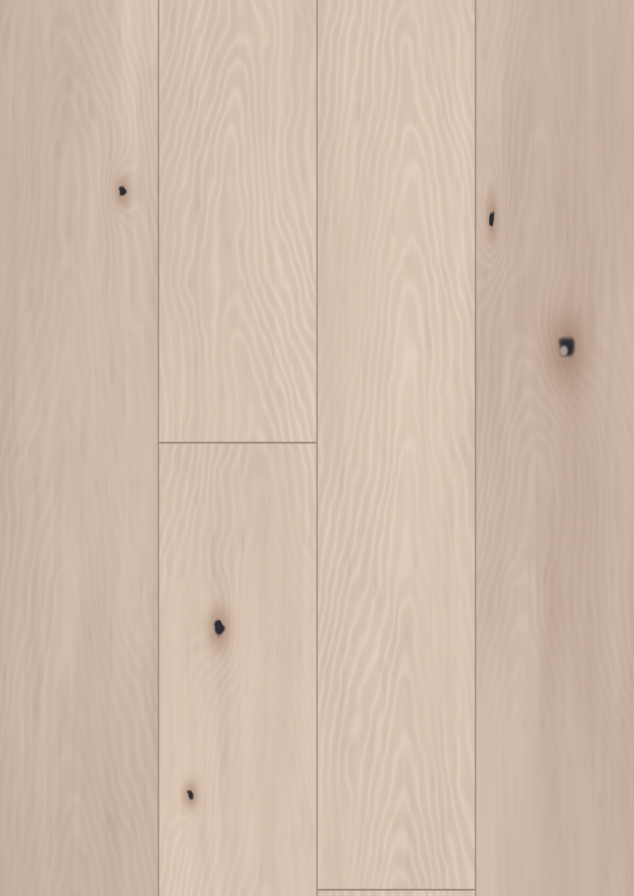
This texture is drawn by a Shadertoy shader. Its source:

```glsl
// Pale oak floor: four upright planks with staggered end joints and a few dark knots.
// Each plank gets its own tone, arched growth rings, streaks and pores from value noise;
// knots are scattered by a wave formula and bend the rings around them.

const float PLANKS = 4.0;
const int KNOTS = 5;
const vec3 DEEP  = vec3(0.73, 0.64, 0.58);
const vec3 LIGHT = vec3(0.872, 0.792, 0.722);
const vec3 SEAM  = vec3(0.52, 0.45, 0.40);
const vec3 HALO  = vec3(0.60, 0.47, 0.39);
const vec3 CORE  = vec3(0.13, 0.14, 0.17);

float hash(vec2 p) {
    return fract(sin(dot(p, vec2(127.1, 311.7))) * 43758.5453);
}

float noise(vec2 p) {
    vec2 i = floor(p), f = fract(p);
    f = f * f * (3.0 - 2.0 * f);
    return mix(mix(hash(i), hash(i + vec2(1, 0)), f.x),
               mix(hash(i + vec2(0, 1)), hash(i + vec2(1, 1)), f.x), f.y);
}

float fbm(vec2 p) {
    float sum = 0.0, amp = 0.5;
    for (int i = 0; i < 4; i++) {
        sum += amp * noise(p);
        p = p * 2.03 + 17.3;
        amp *= 0.5;
    }
    return sum / 0.9375;
}

// Height of the end joint of a column; outside 0..1 when the plank runs through.
float jointHeight(float column) {
    return 1.005 - 0.499 * column;
}

float plankId(vec2 uv) {
    float column = floor(uv.x * PLANKS);
    return column * 2.0 + step(jointHeight(column), uv.y);
}

// Knot centre in 0..1 canvas coordinates.
vec2 knotCentre(float i) {
    float wave = sin(1.6 * i - 1.0);
    return vec2(0.53 + 0.02 * i + 0.4 * wave, 0.87 - 0.17 * i + 0.1 * wave);
}

float knotRadius(float i) {
    return 0.005 + 0.008 * exp(-(i - 2.0) * (i - 2.0));
}

// Offset from a knot, scaled so that its core has radius one.
vec2 knotSpace(vec2 p, float i, float aspect) {
    vec2 d = (p - knotCentre(i) * vec2(aspect, 1.0)) / knotRadius(i);
    float narrow = mix(0.4, 0.85, min(abs(i - 1.0), 1.0));
    return d / vec2(narrow, 1.1);
}

// Contours of a tapering trunk: arches on the axis, straight lines at the sides.
float ringField(vec2 p, float axis, float id) {
    float dx = p.x - axis + 0.03 * (noise(vec2(p.y * 4.0, id * 7.0)) - 0.5);
    float warp = fbm(vec2(p.x * 16.0, p.y * 6.0) + id * 13.0);
    float slope = mix(9.0, 22.0, hash(vec2(id, 4.0)));
    return 105.0 * length(vec2(dx, 0.012)) + slope * p.y + 4.5 * warp;
}

// Wood brightness: 0 is DEEP, 1 is LIGHT.
float woodTone(vec2 p, float field, float id, float middle) {
    vec2 q = p + id * vec2(3.7, 5.3);
    float base = mix(0.56, 0.86, middle) + 0.08 * (hash(vec2(id, 9.0)) - 0.5);
    float broad = fbm(q * vec2(13.0, 1.8)) - 0.5;
    float streak = noise(q * vec2(75.0, 3.0)) - 0.5;
    float fibre = noise(q * vec2(240.0, 9.0)) - 0.5;
    float pore = smoothstep(0.72, 0.95, noise(q * vec2(210.0, 24.0)));
    float ring = pow(0.5 + 0.5 * sin(6.2832 * field), 2.0) - 0.375;
    float figure = smoothstep(0.2, 0.7, fbm(q * vec2(9.0, 2.5) + 31.0));
    return base + mix(0.95, 0.5, middle) * broad + 0.15 * streak + 0.13 * fibre
         - 0.12 * pore + mix(0.16, 0.27, middle) * figure * ring;
}

float line(float dist, float halfWidth, float px) {
    return 1.0 - smoothstep(halfWidth - 0.5 * px, halfWidth + px, abs(dist));
}

void mainImage(out vec4 fragColor, in vec2 fragCoord) {
    vec2 uv = fragCoord / iResolution.xy;
    float aspect = iResolution.x / iResolution.y, px = 1.0 / iResolution.y;
    vec2 p = uv * vec2(aspect, 1.0);
    float column = floor(uv.x * PLANKS), id = plankId(uv);
    float middle = step(abs(column - 1.5), 1.0);
    float axis = (column + 0.35 + 0.3 * hash(vec2(id, 2.0))) / PLANKS * aspect;

    // Growth rings, pushed aside by the knots, and the stain and hole of each knot
    float field = ringField(p, axis, id), halo = 0.0, core = 0.0, chip = 0.0;
    for (int k = 0; k < KNOTS; k++) {
        float i = float(k);
        float same = 1.0 - step(0.5, abs(plankId(knotCentre(i)) - id));
        vec2 d = knotSpace(p, i, aspect);
        float r = length(d) + 0.7 * (noise(d * 1.3 + i * 9.0) - 0.5);
        float edge = 0.15 + px / knotRadius(i);
        field += same * 4.0 * exp(-0.07 * dot(d, d * vec2(1.0, 0.35)));
        halo = max(halo, same * exp(-0.28 * dot(d, d * vec2(1.0, 0.5))));
        core = max(core, same * (1.0 - smoothstep(0.85 - edge, 0.85 + edge, r)));
        float pale = 1.0 - smoothstep(0.2, 0.55, length(d + vec2(0.25, 0.15)));
        chip = max(chip, same * pale * smoothstep(0.009, 0.012, knotRadius(i)));
    }
    vec3 color = mix(DEEP, LIGHT, clamp(woodTone(p, field, id, middle), -0.15, 1.15));
    color = mix(color, HALO, 0.6 * halo);
    color = mix(color, CORE, 0.92 * core);
    color = mix(color, LIGHT, 0.7 * chip);

    // Seams between columns and the joints at plank ends
    float nearest = floor(uv.x * PLANKS + 0.5);
    float inside = step(0.5, nearest) * step(nearest, PLANKS - 0.5);
    float side = inside * line((uv.x - nearest / PLANKS) * aspect, 0.0006, px);
    float end = line(uv.y - jointHeight(column), 0.0007, px);
    color = mix(color, SEAM, max(0.6 * side, 0.75 * end));
    fragColor = vec4(color, 1.0);
}
```
